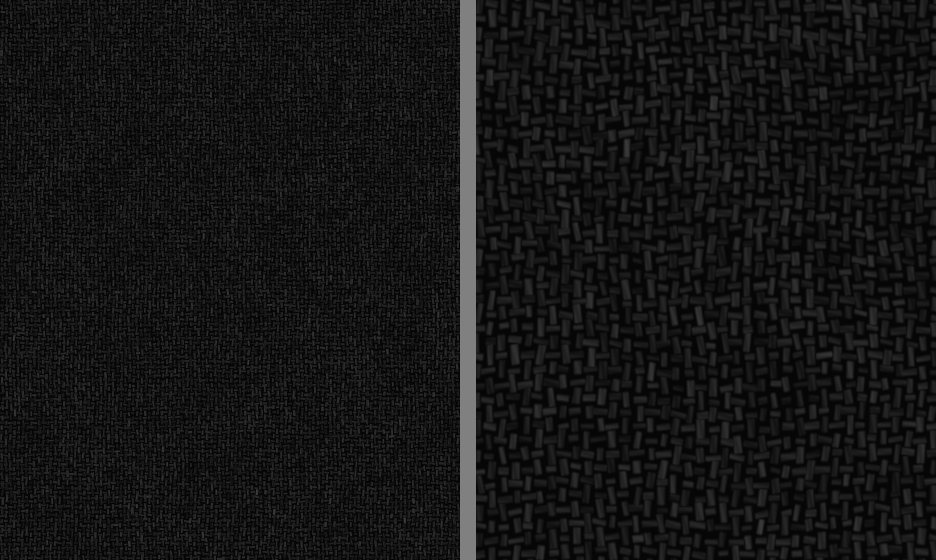
Left: the whole. Right: its middle third, enlarged.
Write a Shadertoy shader that draws this texture.

```glsl
// Dark woven cloth: short, irregular warp and weft stitches over black gaps.

const vec2 THREADS = vec2(112.0, 120.0);   // warp threads across, weft threads down
const vec3 GAP_COLOR = vec3(0.022);
const vec3 YARN_COLOR = vec3(0.122);
const vec2 WARP_HALF = vec2(0.40, 0.70);
const vec2 WEFT_HALF = vec2(0.64, 0.35);

float hash(vec2 cell, float seed) {
    vec3 p = fract(vec3(cell.xyx) * vec3(0.1031, 0.1030, 0.0973) + seed * 0.137);
    p += dot(p, p.yzx + 33.33);
    return fract((p.x + p.y) * p.z);
}

float roundedBox(vec2 p, vec2 halfSize, float radius) {
    vec2 q = abs(p) - halfSize + radius;
    return length(max(q, 0.0)) + min(max(q.x, q.y), 0.0) - radius;
}

// Slow bends in the threads
vec2 threadDrift(vec2 p) {
    return 0.16 * vec2(sin(p.y * 0.31 + 2.0 * sin(p.x * 0.13)),
                       sin(p.x * 0.27 + 2.0 * sin(p.y * 0.11)));
}

// Broad, faint light and dark patches
float mottling(vec2 p) {
    return sin(p.x * 0.19 + 1.7 * sin(p.y * 0.12))
         * sin(p.y * 0.16 + 1.3 * sin(p.x * 0.09));
}

// Returns coverage in x and brightness in y for the stitch of one crossing
vec2 stitch(vec2 p, vec2 cell, float pixel) {
    bool isWarp = mod(cell.x + cell.y, 2.0) < 0.5;
    vec2 jitter = vec2(hash(cell, 1.0), hash(cell, 2.0)) - 0.5;
    vec2 q = p - cell - 0.5 - jitter * 0.24;

    // Slight tilt and uneven length
    float tilt = (hash(cell, 3.0) - 0.5) * 0.4;
    q += tilt * vec2(q.y, -q.x);
    float stretch = mix(0.78, 1.25, hash(cell, 4.0));
    float girth = mix(0.86, 1.12, hash(cell, 5.0));
    vec2 halfSize = isWarp ? WARP_HALF * vec2(girth, stretch)
                           : WEFT_HALF * vec2(stretch, girth);

    float d = roundedBox(q, halfSize, 0.26);
    float cover = 1.0 - smoothstep(-max(0.27, pixel), 0.02, d);

    // Fibre streaks run along the yarn and fade when too fine to resolve
    float across = isWarp ? q.x : q.y;
    float along = isWarp ? q.y : q.x;
    float streak = sin(across * 10.0 + along * 2.0 + 6.283 * hash(cell, 6.0));
    streak *= 1.0 - smoothstep(0.25, 0.6, pixel);

    float tone = mix(0.68, 1.28, hash(cell, 7.0)) + 0.16 * streak;
    tone += 0.35 * smoothstep(0.93, 1.0, hash(cell, 8.0));
    return vec2(cover, tone * (isWarp ? 1.06 : 0.95));
}

// Keeps the topmost stitch among the neighbouring crossings
vec2 weave(vec2 p, float pixel) {
    vec2 base = floor(p);
    vec2 top = vec2(0.0);
    for (int y = -1; y <= 1; y++) {
        for (int x = -1; x <= 1; x++) {
            vec2 s = stitch(p, base + vec2(x, y), pixel);
            if (s.x * s.y > top.x * top.y) top = s;
        }
    }
    return top;
}

void mainImage(out vec4 fragColor, in vec2 fragCoord) {
    vec2 p = fragCoord / iResolution.xy * THREADS;
    float pixel = max(THREADS.x / iResolution.x, THREADS.y / iResolution.y);

    vec2 yarn = weave(p + threadDrift(p), pixel);
    float light = yarn.y * (1.0 + 0.07 * mottling(p));
    vec3 color = mix(GAP_COLOR, YARN_COLOR * light, yarn.x);
    fragColor = vec4(color, 1.0);
}
```
